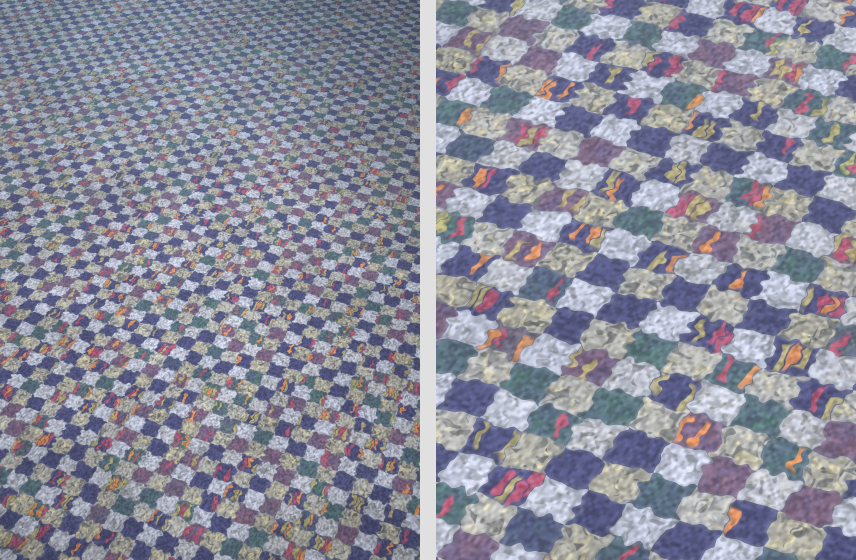
Left: the whole. Right: its middle third, enlarged.
Give the GLSL for this texture, as a Shadertoy shader.

```glsl
// Woven checker carpet receding towards the top of the canvas.
// The floor is projected and rotated, then split into checker cells: pale flecked
// tufts alternate with dark ones that carry slanted, coloured yarn strands.

const float HORIZON = 1.716;            // height of the vanishing line
const vec2 FLOOR_SCALE = vec2(47.0, 87.0);
const float WEAVE_ANGLE = 0.41;
const int SAMPLES = 4;                  // supersampling per axis

const vec3 LAVENDER = vec3(0.72, 0.74, 0.81);
const vec3 BEIGE    = vec3(0.63, 0.62, 0.57);
const vec3 FLECK    = vec3(0.40, 0.41, 0.42);
const vec3 NAVY     = vec3(0.31, 0.32, 0.47);
const vec3 GREEN    = vec3(0.34, 0.45, 0.45);
const vec3 MAUVE    = vec3(0.50, 0.40, 0.48);
const vec3 ORANGE   = vec3(0.86, 0.56, 0.35);
const vec3 CRIMSON  = vec3(0.70, 0.34, 0.43);
const vec3 STRAW    = vec3(0.70, 0.66, 0.45);
const vec3 HAZE     = vec3(0.51, 0.54, 0.60);

float hash(vec2 p) {
    vec3 q = fract(p.xyx * vec3(0.1031, 0.1030, 0.0973));
    q += dot(q, q.yzx + 33.33);
    return fract((q.x + q.y) * q.z);
}

float noise(vec2 p) {
    vec2 i = floor(p), f = fract(p);
    f = f * f * (3.0 - 2.0 * f);
    return mix(mix(hash(i), hash(i + vec2(1, 0)), f.x),
               mix(hash(i + vec2(0, 1)), hash(i + vec2(1, 1)), f.x), f.y);
}

mat2 rotation(float angle) {
    float c = cos(angle), s = sin(angle);
    return mat2(c, s, -s, c);
}

// Canvas position to weave coordinates, one unit per cell
vec2 weaveCoords(vec2 p) {
    float depth = HORIZON - p.y;
    return rotation(WEAVE_ANGLE) * (FLOOR_SCALE * vec2(p.x, 1.0) / depth);
}

// Pale cell: rows alternate between lavender and beige, with dark flecks
vec3 paleTuft(vec2 w, vec2 cell) {
    float beige = 0.7 * mod(cell.y, 2.0) + 0.45 * (hash(cell + 7.0) - 0.4);
    beige = clamp(beige, 0.0, 1.0);
    vec3 color = mix(LAVENDER, BEIGE, beige);
    float speck = noise(w * vec2(8.0, 6.0) + 40.0);
    color = mix(color, FLECK, smoothstep(0.58, 0.8, speck) * mix(0.4, 0.85, beige));
    float straw = smoothstep(0.62, 0.8, noise(w * vec2(7.0, 5.0) + 90.0));
    return mix(color, vec3(0.79, 0.76, 0.62), straw * beige * 0.8);
}

// Dark cell: navy, green or mauve ground crossed by bright strands
vec3 darkTuft(vec2 w, vec2 cell) {
    float kind = hash(cell + 19.0);
    vec3 color = mix(NAVY, GREEN, smoothstep(0.5, 0.62, kind));
    color = mix(color, MAUVE, smoothstep(0.76, 0.84, kind));
    color = mix(color, NAVY, 0.55 * noise(w * vec2(5.0, 2.5)));

    float strand = floor(w.x * 5.0);
    vec2 strandId = vec2(strand, cell.y);
    float richness = mix(0.06, 0.5, step(0.62, hash(cell + 53.0)));
    float pick = hash(strandId + 71.0);
    vec3 yarn = mix(CRIMSON, ORANGE, step(0.35, pick));
    yarn = mix(yarn, STRAW, step(0.64, pick));
    float across = abs(fract(w.x * 5.0) - 0.5);
    float along = abs(fract(w.y) - 0.3 - 0.4 * hash(strandId + 5.0));
    float body = smoothstep(0.5, 0.3, across) * smoothstep(0.48, 0.28, along);
    return mix(color, yarn, body * step(hash(strandId + 31.0), richness) * 0.85);
}

vec3 carpet(vec2 w) {
    // Ragged cell borders
    vec2 fray = vec2(noise(w * 5.0), noise(w * 5.0 + 60.0)) - 0.5;
    vec2 warped = w + 0.28 * fray;
    vec2 cell = floor(warped);
    float parity = mod(cell.x + cell.y, 2.0);
    vec3 color = parity < 0.5 ? paleTuft(warped, cell) : darkTuft(warped, cell);

    // Seams between tufts, worn patches and loop grain
    vec2 edge = 0.5 - abs(fract(warped) - 0.5);
    color = mix(color, HAZE, 0.3 * smoothstep(0.14, 0.0, min(edge.x, edge.y)));
    color *= 0.94 + 0.12 * noise(w * 0.35);
    return color * (0.82 + 0.36 * noise(w * vec2(13.0, 9.0)));
}

// Soft light pool with darker, cooler corners
vec3 lighting(vec3 color, vec2 p) {
    vec2 offset = (p - vec2(-0.03, 0.58)) * vec2(1.25, 1.0);
    float falloff = dot(offset, offset);
    float cornerShade = smoothstep(0.25, 0.8, p.x + p.y - 0.5);
    color *= 1.09 - 0.48 * falloff - 0.16 * cornerShade;
    return color * mix(vec3(1.0), vec3(0.95, 1.01, 1.04), smoothstep(0.6, 1.0, p.y));
}

void mainImage(out vec4 fragColor, in vec2 fragCoord) {
    vec3 sum = vec3(0.0);
    for (int j = 0; j < SAMPLES; j++) {
        for (int i = 0; i < SAMPLES; i++) {
            vec2 jitter = (vec2(i, j) + 0.5) / float(SAMPLES) - 0.5;
            vec2 p = (fragCoord + jitter - vec2(0.5 * iResolution.x, 0.0)) / iResolution.y;
            sum += carpet(weaveCoords(p));
        }
    }
    vec2 p = (fragCoord - vec2(0.5 * iResolution.x, 0.0)) / iResolution.y;
    vec3 color = sum / float(SAMPLES * SAMPLES);
    color = mix(color, HAZE, 0.3 * smoothstep(0.35, 1.0, p.y));
    fragColor = vec4(lighting(color, p), 1.0);
}
```
